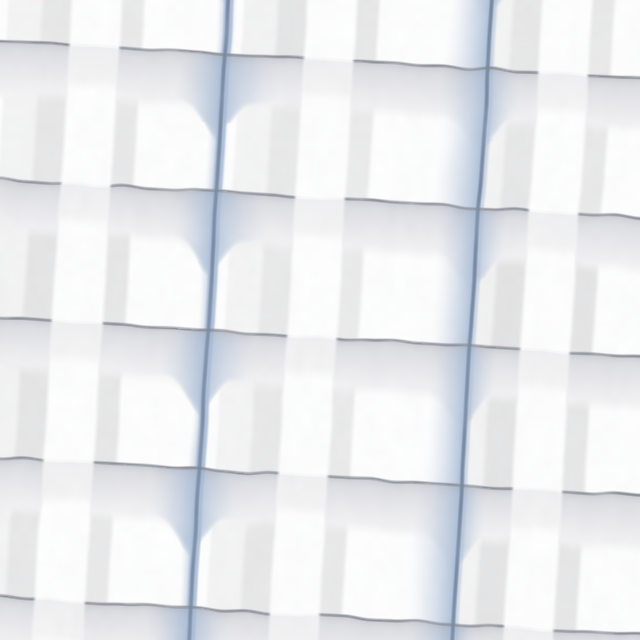
This pattern is drawn by a WebGL 1 fragment shader. Its source:

```glsl
precision highp float;
// Tilted grid of pale glazed panels with grey bars, blue upright joints and dark ledges.
uniform vec2 u_resolution;

const vec2 CELL = vec2(0.412, 0.2175);    // panel size
const vec2 ORIGIN = vec2(0.294, 0.0625);  // first joint from left, first ledge from top
const vec2 TILT = vec2(0.063, 0.060);     // lean of joints, fall of ledges
const float STRIP_CENTER = 0.39;          // bright strip inside the middle column
const float STRIP_DRIFT = 0.108;          // strip shift from column to column
const float SHADE_END = 0.38;             // depth of the shadow below a ledge
const float JOINT_HALF = 0.007;
const float LEDGE_HALF = 0.011;
const vec3 WHITE = vec3(0.988, 0.989, 0.990);
const vec3 SHADE_DEEP = vec3(0.875, 0.877, 0.895);
const vec3 SHADE_PALE = vec3(0.948, 0.947, 0.952);
const vec3 BLUE = vec3(0.66, 0.735, 0.835);
const vec3 JOINT_INK = vec3(0.47, 0.54, 0.63);
const vec3 LEDGE_INK = vec3(0.55, 0.56, 0.60);

float hash(vec2 p) {
  return fract(sin(dot(p, vec2(127.1, 311.7))) * 43758.55);
}

float noise(vec2 p) {
  vec2 i = floor(p), f = fract(p);
  f = f * f * (3.0 - 2.0 * f);
  return mix(mix(hash(i), hash(i + vec2(1.0, 0.0)), f.x),
             mix(hash(i + vec2(0.0, 1.0)), hash(i + 1.0), f.x), f.y);
}

// Soft-edged interval from a to b
float band(float a, float b, float x, float soft) {
  return smoothstep(a - soft, a + soft, x) - smoothstep(b - soft, b + soft, x);
}

// Shadow that fades away from a joint
float falloff(float dist, float width) {
  float f = clamp(1.0 - dist / width, 0.0, 1.0);
  return f * sqrt(f);
}

void main() {
  vec2 uv = gl_FragCoord.xy / u_resolution;

  // Tilted grid, rows counted downward
  vec2 grid = vec2(uv.x - TILT.x * uv.y, 1.0 - uv.y - TILT.y * uv.x);
  grid = (grid - ORIGIN) / CELL;
  grid.x += 0.008 * (noise(vec2(uv.y * 18.0, floor(grid.x + 0.5) * 7.0)) - 0.5);
  grid.y += 0.022 * (noise(vec2(uv.x * 26.0, floor(grid.y + 0.5) * 5.0)) - 0.5);
  vec2 id = floor(grid);
  vec2 cell = grid - id;
  float joint = floor(grid.x + 0.5);
  float fromJoint = grid.x - joint;
  float fromLedge = grid.y - floor(grid.y + 0.5);
  float broad = mod(joint, 2.0);
  float fromStrip = cell.x - STRIP_CENTER + STRIP_DRIFT * id.x;
  float strip = band(-0.09, 0.10, fromStrip, 0.009);

  // Lit panel below the shadow, with rounded upper corners
  float top = SHADE_END + 0.03 * (hash(id) - 0.5)
            + 0.22 * pow(smoothstep(0.82, 1.0, cell.x), 2.0)
            + 0.14 * (1.0 - smoothstep(0.0, 0.10, cell.x)) - 0.10 * strip;
  float lit = smoothstep(top - 0.06, top + 0.05, cell.y);
  lit = max(lit, 1.0 - smoothstep(0.0, 0.015, cell.y));

  // Upright bars beside the strip
  float bars = 0.042 * band(-0.33, -0.20, fromStrip, 0.010)
             + 0.092 * band(-0.20, -0.09, fromStrip, 0.012)
             + 0.085 * band(0.10, 0.185, fromStrip, 0.012);
  bars *= 0.85 + 0.3 * hash(id + 4.0);
  vec3 panel = WHITE - bars * vec3(1.0, 1.0, 0.97);
  vec3 shade = mix(SHADE_DEEP, SHADE_PALE, smoothstep(0.0, 0.42, cell.y));
  shade = mix(shade, vec3(0.963), 0.72 * strip);
  vec3 color = mix(shade, panel, lit);

  // Blue shadow on both sides of each joint
  float dim = 1.0 - lit;
  float leftWidth = mix(0.045 + 0.13 * dim, 0.17, broad);
  float rightWidth = mix(0.035 + 0.17 * dim, 0.03 + 0.09 * dim, broad);
  leftWidth *= 0.85 + 0.3 * noise(uv * vec2(6.0, 14.0));
  rightWidth *= 0.75 + 0.35 * uv.y;
  float blue = fromJoint < 0.0 ? 0.95 * falloff(-fromJoint, leftWidth)
                              : 0.80 * falloff(fromJoint, rightWidth);
  color = mix(color, BLUE, blue);
  float rim = band(-0.014, 0.021, fromJoint, 0.006) * (1.0 - 0.6 * broad);
  color = mix(color, BLUE, 0.85 * rim);

  // Dark ledges, interrupted by the bright strip
  float wear = 0.70 + 0.30 * noise(vec2(uv.x * 34.0, id.y * 3.0));
  float ledge = band(-LEDGE_HALF, LEDGE_HALF, fromLedge, 0.009);
  float under = step(0.0, fromLedge) * exp(-fromLedge * 26.0) * 0.28;
  color = mix(color, LEDGE_INK, max(ledge * wear, under) * (1.0 - 0.94 * strip));

  // Joint core
  float core = band(-JOINT_HALF, JOINT_HALF, fromJoint, 0.005);
  color = mix(color, JOINT_INK, core * (0.78 + 0.22 * noise(vec2(uv.y * 20.0, joint))));

  // Faint brushed mottling
  float mottle = noise(grid * vec2(28.0, 5.0)) + noise(uv * 75.0) - 1.0;
  gl_FragColor = vec4(clamp(color + 0.008 * mottle, 0.0, 1.0), 1.0);
}
```
